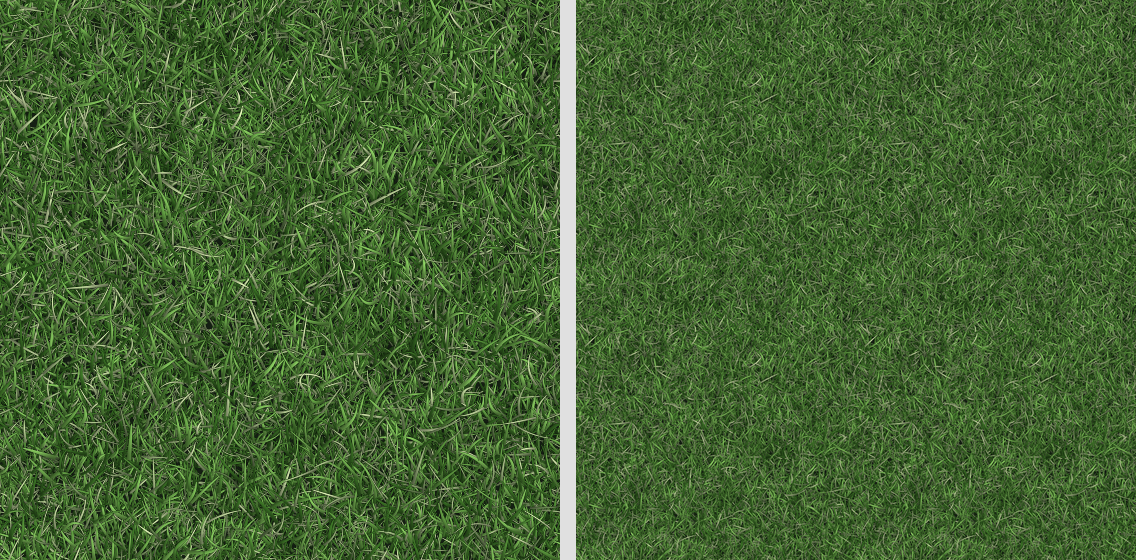
Left: one tile. Right: repeated 2 by 2.
A WebGL 2 fragment shader for this texture:

```glsl
#version 300 es
precision highp float;
// Dense lawn seen from above: layered, fine grass blades with dry stalks and dark gaps.

uniform vec2 u_resolution;
out vec4 fragColor;

const int   LAYERS      = 22;
const int   BASE_CELLS  = 24;     // cells across the canvas in the coarsest layer
const int   CELL_STEP   = 4;      // extra cells for each finer layer size
const int   SIZES       = 4;
const vec2  HALF_LENGTH = vec2(0.35, 0.92);    // in cells
const vec2  HALF_WIDTH  = vec2(0.030, 0.074);  // in cells
const float MAX_LEAN    = 1.60;   // radians away from upright
const float MAX_BEND    = 0.24;   // in cells
const float DRY_SHARE   = 0.29;
const float SHADOW      = 0.34;
const float SHADOW_SIZE = 0.06;   // in cells
const float PATCHINESS  = 0.11;

const vec3 SOIL   = vec3(0.08, 0.12, 0.075);
const vec3 SHADE  = vec3(0.11, 0.22, 0.075);
const vec3 MID    = vec3(0.20, 0.385, 0.125);
const vec3 BRIGHT = vec3(0.43, 0.64, 0.30);
const vec3 DULL   = vec3(0.32, 0.41, 0.25);
const vec3 PALE   = vec3(0.75, 0.81, 0.61);
const float TAU   = 6.28319;

// Three random values from 0 to 1 for an integer key.
vec3 hash3(ivec3 key) {
    uvec3 v = uvec3(key) * 1664525u + 1013904223u;
    v.x += v.y * v.z; v.y += v.z * v.x; v.z += v.x * v.y;
    v ^= v >> 16u;
    v.x += v.y * v.z; v.y += v.z * v.x; v.z += v.x * v.y;
    return vec3(v >> 8u) / 16777216.0;
}

// Brightness drift from sines with whole periods.
float patches(vec2 uv) {
    vec2 a = uv * TAU;
    return (sin(a.x * 3.0 + 2.0 * sin(a.y * 2.0))
          + sin(a.y * 4.0 + 1.5 * sin(a.x * 3.0 + 1.0))
          + sin(a.x * 9.0 - a.y * 6.0 + 2.0 * sin(a.y * 5.0))
          + sin(a.x * 7.0 + a.y * 11.0 + 2.0 * sin(a.x * 4.0))) / 4.0;
}

vec3 freshColor(float tone) {
    vec3 low = mix(SHADE, MID, clamp(tone * 2.0, 0.0, 1.0));
    return mix(low, BRIGHT, clamp(tone * 2.0 - 1.0, 0.0, 1.0));
}

// Lays one blade over the ground colour; p is relative to the blade centre, in cells.
vec3 addBlade(vec3 ground, vec2 p, ivec3 key, float depth, float pixel) {
    vec3 shape = hash3(key + ivec3(0, 0, 64));
    vec3 look = hash3(key + ivec3(0, 0, 128));
    bool dry = look.x < DRY_SHARE;

    // Local frame: x runs from root (-1) to tip (1)
    float lean = (shape.x + shape.y - 1.0) * MAX_LEAN * (dry ? 1.5 : 1.0);
    vec2 along = vec2(sin(lean), cos(lean));
    float halfLength = mix(HALF_LENGTH.x, HALF_LENGTH.y, shape.z);
    float x = dot(p, along) / halfLength;
    float curl = look.y * 2.0 - 1.0;
    float bend = curl * abs(curl) * MAX_BEND;
    float slope = 2.0 * bend * x / halfLength;
    float y = dot(p, vec2(along.y, -along.x)) - bend * (x * x - 0.3);
    y *= inversesqrt(1.0 + slope * slope);

    // Tapered outline
    float fullWidth = mix(HALF_WIDTH.x, HALF_WIDTH.y, fract(look.y * 17.0));
    fullWidth *= dry ? 0.70 : 1.0;
    float width = fullWidth * sqrt(clamp(0.55 - 0.5 * x, 0.0, 1.0)) * 1.25;
    float dist = max(abs(y) - width, (abs(x) - 1.0) * halfLength);
    float cover = 1.0 - smoothstep(-0.6 * pixel, 0.6 * pixel, dist);
    float shadow = 1.0 - smoothstep(0.0, SHADOW_SIZE, dist);

    // Colour and light: dark root, bright tip, one side lit
    float tone = depth * 0.42 + look.z * 0.90 - 0.08;
    vec3 color = dry ? mix(DULL, PALE, look.z * (0.30 + 0.70 * depth))
                     : freshColor(tone);
    float side = clamp(y / fullWidth, -1.0, 1.0);
    color *= mix(0.70, 1.15, smoothstep(-1.0, 0.3, x)) * (1.0 + 0.15 * side);

    ground *= 1.0 - SHADOW * shadow * smoothstep(-1.2, 0.2, x);
    return mix(ground, color, cover);
}

void main() {
    vec2 uv = gl_FragCoord.xy / u_resolution;
    vec3 color = SOIL;

    for (int layer = 0; layer < LAYERS; layer++) {
        int cells = BASE_CELLS + CELL_STEP * (layer % SIZES);
        float depth = float(layer) / float(LAYERS - 1);
        float pixel = float(cells) / min(u_resolution.x, u_resolution.y);
        vec2 offset = hash3(ivec3(layer, 7, 3)).xy;
        vec2 p = uv * float(cells) + offset;
        ivec2 home = ivec2(floor(p));

        for (int j = -1; j <= 1; j++) {
            for (int i = -1; i <= 1; i++) {
                ivec2 cell = home + ivec2(i, j);
                ivec2 wrapped = (cell + cells) % cells;
                ivec3 key = ivec3(wrapped, layer);
                vec2 center = vec2(cell) + hash3(key).xy;
                color = addBlade(color, p - center, key, depth, pixel);
            }
        }
    }

    color *= 1.0 + PATCHINESS * patches(uv);
    fragColor = vec4(color, 1.0);
}
```
